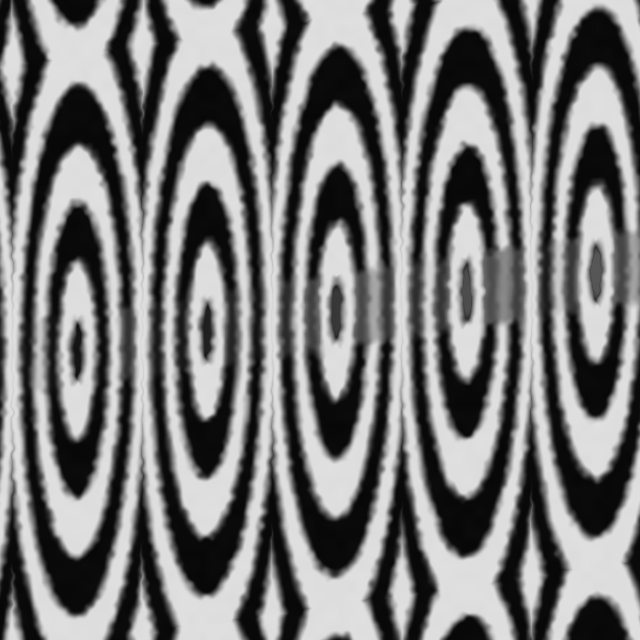
A WebGL 1 fragment shader for this pattern:

```glsl
precision highp float;
uniform vec2 u_resolution;

float hash(vec2 p) {
  return fract(sin(dot(p, vec2(127.1, 311.7))) * 43758.5453);
}

float noise(vec2 p) {
  vec2 i = floor(p), f = fract(p);
  f = f * f * (3.0 - 2.0 * f);
  return mix(mix(hash(i), hash(i + vec2(1.0, 0.0)), f.x),
             mix(hash(i + vec2(0.0, 1.0)), hash(i + vec2(1.0, 1.0)), f.x), f.y);
}

void main() {
  vec2 uv = gl_FragCoord.xy / u_resolution;

  // Slightly ragged outlines
  vec2 wobble = vec2(noise(uv * 90.0), noise(uv * 90.0 + 41.0)) - 0.5;
  vec2 offset = uv + wobble * vec2(0.005, 0.008) - vec2(0.121, 0.453);

  // Tall cells in columns, each row climbing to the right
  vec2 grid = vec2(offset.x / 0.2027, (offset.y - 0.15 * offset.x) / 0.919);
  vec2 cell = floor(grid + 0.5);
  vec2 p = grid - cell;
  p.x *= 1.03;

  // Concentric rings, dark at the centre, with diamonds left at the corners
  float radius = length(p);
  vec2 slope = p / max(radius, 0.0001) * vec2(5.08, 1.09);
  float fromDark = abs(mod(radius + 0.1, 0.2) - 0.1);
  float edge = (fromDark - 0.05) / max(length(slope), 1.0);
  float soft = max(0.0092, 0.75 / u_resolution.y);
  float light = smoothstep(-soft, soft, edge);

  // Faded patches where the rings cross the middle of each cell
  float ring = floor(radius * 10.0 + 0.5);
  float patchFade = hash(vec2(ring * sign(p.x) + 7.0, cell.x + 3.0));
  patchFade *= smoothstep(0.072, 0.052, abs(p.y)) * step(ring, 4.5) * step(1.5, ring);
  light = mix(light, 0.45, patchFade * mix(0.4, 0.9, uv.x));

  // Cores grow paler towards the right
  float core = 1.0 - smoothstep(0.03, 0.06, radius);
  light = max(light, core * mix(0.05, 0.36, smoothstep(0.1, 0.9, uv.x)));

  float grey = mix(0.035, 0.87, light) + (noise(uv * 60.0) - 0.5) * 0.015;
  gl_FragColor = vec4(vec3(grey), 1.0);
}
```
